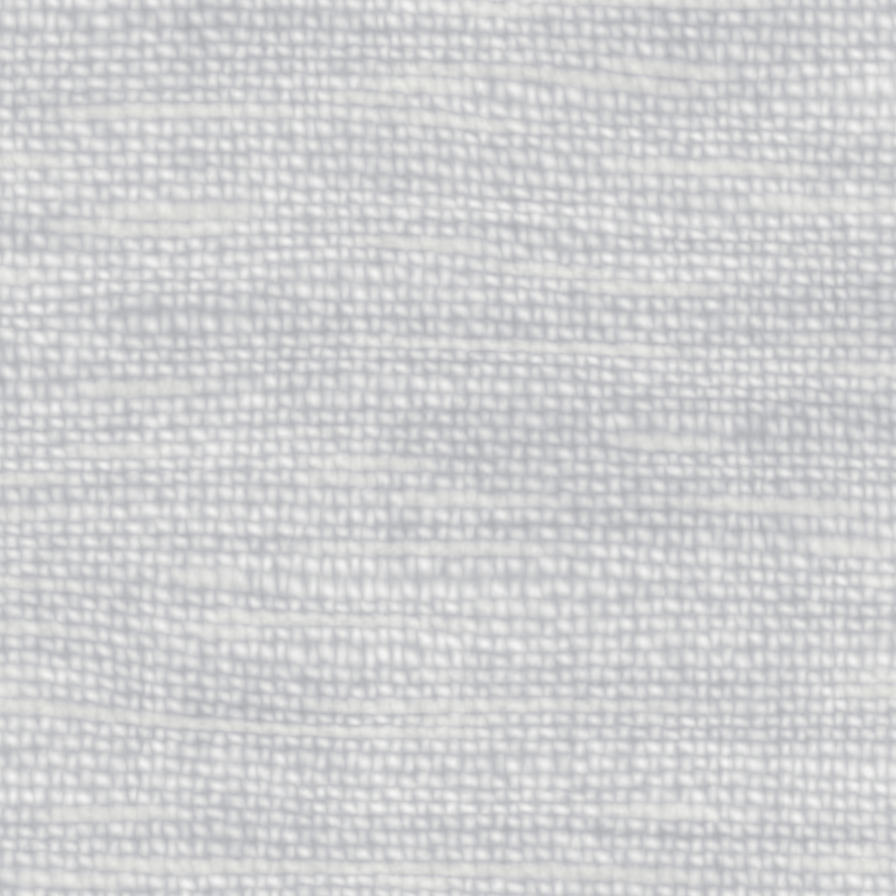
This texture is drawn by a three.js fragment shader. Its source:

```glsl
// Pale plain-weave linen with soft knots, uneven threads and horizontal slubs.
varying vec2 vUv;

float hash(vec2 p) {
  vec3 q = fract(vec3(p.xyx) * 0.1031);
  q += dot(q, q.yzx + 33.33);
  return fract((q.x + q.y) * q.z);
}

float noise(vec2 p) {
  vec2 cell = floor(p);
  vec2 f = fract(p);
  f = f * f * (3.0 - 2.0 * f);
  float low = mix(hash(cell), hash(cell + vec2(1.0, 0.0)), f.x);
  float high = mix(hash(cell + vec2(0.0, 1.0)), hash(cell + 1.0), f.x);
  return mix(low, high, f.y);
}

// Bends the thread grid so rows drift and vary in thickness.
vec2 threadSpace(vec2 uv) {
  vec2 p = uv * vec2(60.0, 57.0);
  p.y += 1.2 * uv.x + 1.5 * noise(uv * vec2(2.5, 4.0) + 7.0);
  p.y += 0.7 * noise(uv * vec2(5.0, 24.0) + 31.0);
  p.x += 1.2 * noise(uv * vec2(4.0, 3.0) + 53.0);
  p.x += 0.5 * noise(uv * vec2(22.0, 9.0) + 71.0);
  return p;
}

// Thick stretches of a weft thread, from 0 to 1.
float slubAmount(float x, float row) {
  return smoothstep(0.68, 0.95, noise(vec2(x * 0.09 + row * 3.7, row * 5.0 + 11.0)));
}

// Height of the knots where warp and weft cross over each other.
float weave(vec2 p) {
  vec2 home = floor(p);
  float height = 0.0;
  for (int j = -1; j <= 1; j++) {
    for (int i = -1; i <= 1; i++) {
      vec2 cell = home + vec2(float(i), float(j));
      float weftOver = mod(cell.x + cell.y, 2.0);
      float slub = slubAmount(p.x, cell.y);
      vec2 jitter = vec2(hash(cell + 101.0), hash(cell + 203.0)) - 0.5;
      vec2 d = p - cell - 0.5 - jitter * vec2(0.24, 0.2);
      d.y += d.x * mix(-0.12, 0.22, weftOver);
      vec2 radius = mix(vec2(0.45, 0.56), vec2(0.66, 0.44), weftOver);
      radius *= 0.9 + 0.22 * hash(cell + 307.0);
      radius += slub * vec2(0.3, 0.12);
      vec2 q = d / radius;
      float shine = mix(0.83, 0.95, weftOver) + 0.26 * (hash(cell + 409.0) - 0.5);
      float knot = shine * exp(-1.2 * dot(q, q)) * (1.0 + 0.22 * clamp(q.y, -1.0, 1.0));
      height = max(height, knot);
    }
  }
  return height;
}

void main() {
  vec2 p = threadSpace(vUv);
  float height = weave(p);
  float slub = slubAmount(p.x, floor(p.y)) * smoothstep(0.0, 0.3, 0.5 - abs(fract(p.y) - 0.5));

  // Streaks along the weft, faint warp bands and broad cloudiness.
  float streak = noise(vec2(vUv.x * 4.0, p.y * 0.8)) - 0.5;
  float band = noise(vec2(p.x * 0.7, vUv.y * 5.0) + 17.0) - 0.5;
  float cloud = noise(vUv * vec2(4.0, 9.0) + 91.0) - 0.5;

  // Fine fibres, drawn out along the threads.
  float fibre = noise(p * vec2(2.2, 4.0) + 5.0) + noise(p * vec2(4.5, 3.0) + 43.0) - 1.0;

  float tone = 0.722 + 0.195 * height;
  tone += 0.05 * streak + 0.022 * band + 0.035 * cloud + 0.028 * fibre;
  tone = mix(tone, 0.855 + 0.03 * fibre, 0.4 * slub);

  // Cool gaps, neutral knots and slightly warm slubs.
  vec3 gapTint = vec3(-0.004, -0.001, 0.016);
  vec3 knotTint = vec3(0.0, 0.002, -0.001);
  vec3 tint = mix(gapTint, knotTint, smoothstep(0.74, 0.88, tone));
  tint += slub * vec3(0.004, 0.003, -0.006);
  gl_FragColor = vec4(clamp(vec3(tone) + tint, 0.0, 0.95), 1.0);
}
```
